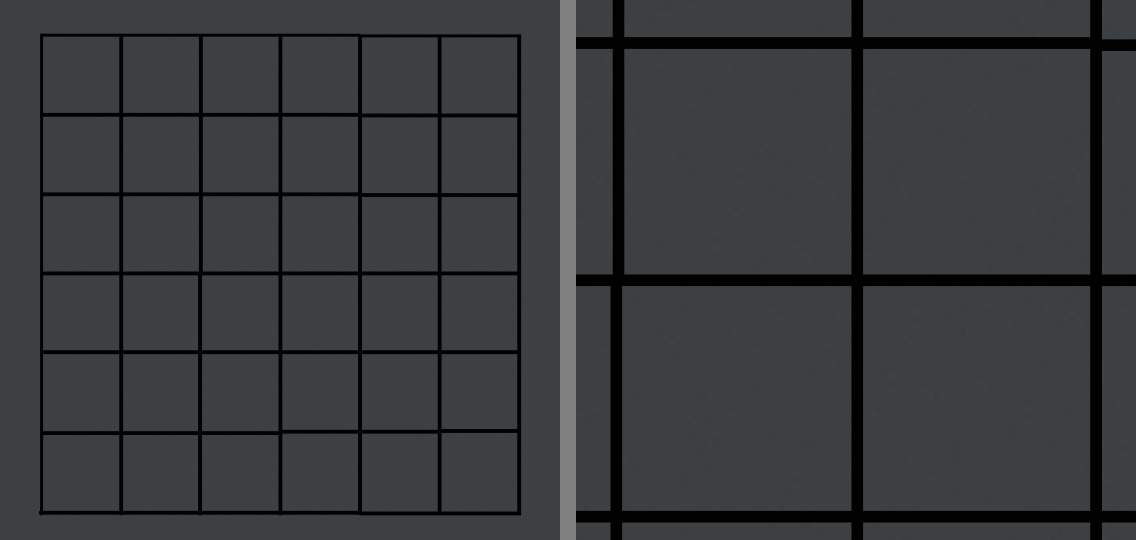
Left: the whole. Right: its middle third, enlarged.
This pattern is drawn by a WebGL 2 fragment shader. Its source:

```glsl
#version 300 es
precision highp float;

uniform vec2 u_resolution;
out vec4 fragColor;

// Lengths are fractions of the canvas height
const float CELLS = 6.0;
const float PITCH = 0.1474;
const vec2 GRID_ORIGIN = vec2(-0.4414, 0.0505);  // x from the canvas centre
const float HALF_LINE = 0.0036;
const float HALF_THIN = 0.0028;
const float NUDGE = 0.00135;                     // unit of hand-drawn drift
const float NUB_RADIUS = 0.0046;
const float GRAIN = 0.006;
const vec3 SLATE = vec3(0.240, 0.251, 0.259);
const vec3 INK = vec3(0.005);

float hash(vec2 p) {
    return fract(sin(dot(p, vec2(127.1, 311.7))) * 43758.5453);
}

float boxDistance(vec2 p, vec2 center, vec2 halfSize) {
    vec2 d = abs(p - center) - halfSize;
    return length(max(d, 0.0)) + min(max(d.x, d.y), 0.0);
}

// Vertical drift of a horizontal line, in nudges, within one column
float rowDrift(float row, float column) {
    if (row == 1.0) return 2.0 * step(3.0, column) + step(5.0, column);
    if (row == 2.0) return 1.8;
    if (row == 3.0) return 0.7;
    return -step(4.0, column);
}

float horizontalLine(vec2 p) {
    float row = clamp(round(p.y / PITCH), 0.0, CELLS);
    float column = clamp(floor(p.x / PITCH), 0.0, CELLS - 1.0);
    float y = row * PITCH + rowDrift(row, column) * NUDGE;
    float halfWidth = row == CELLS ? HALF_THIN : HALF_LINE;
    float x = (column + 0.5) * PITCH;
    return boxDistance(p, vec2(x, y), vec2(0.5 * PITCH + HALF_THIN, halfWidth));
}

float verticalLine(vec2 p) {
    float column = clamp(round(p.x / PITCH), 0.0, CELLS);
    float x = column * PITCH;
    if (column == 2.0) x -= NUDGE * step(p.y, 3.0 * PITCH);
    float halfWidth = column == 0.0 ? HALF_THIN : HALF_LINE;
    // The first lines overshoot the bottom edge slightly
    float bottom = -HALF_LINE - NUDGE * (column < 4.0 ? 0.8 : 0.5);
    float top = CELLS * PITCH + HALF_THIN - NUDGE * step(4.0, column);
    return boxDistance(p, vec2(x, 0.5 * (bottom + top)),
                       vec2(halfWidth, 0.5 * (top - bottom)));
}

void main() {
    vec2 uv = (gl_FragCoord.xy - vec2(0.5 * u_resolution.x, 0.0)) / u_resolution.y;
    vec2 p = uv - GRID_ORIGIN;
    float pixel = 1.0 / u_resolution.y;

    // Ruled lines and the round pen mark at the lower left corner
    float d = min(horizontalLine(p), verticalLine(p));
    d = min(d, length(p - vec2(-0.5 * NUDGE, 0.0)) - NUB_RADIUS);
    float ink = 1.0 - smoothstep(-0.6 * pixel, 0.6 * pixel, d);

    // Faint grain in the ground
    vec3 ground = SLATE + GRAIN * (hash(floor(uv * 250.0)) - 0.5);
    fragColor = vec4(mix(ground, INK, ink), 1.0);
}
```
